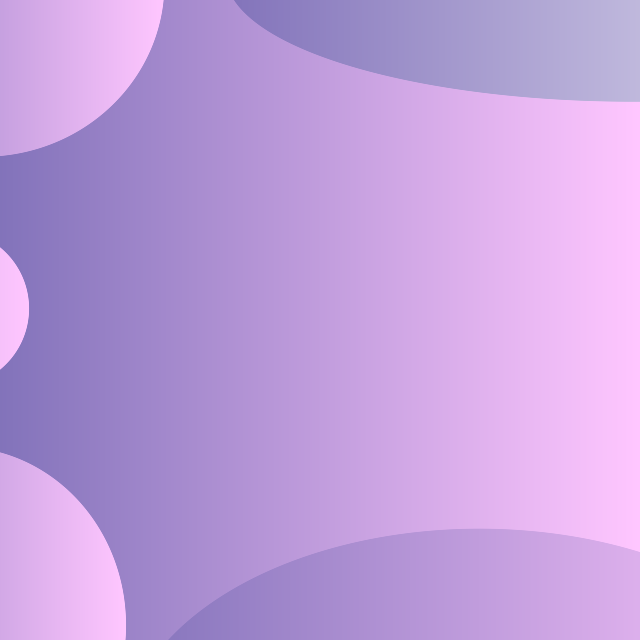
This background is drawn by a Shadertoy shader. Its source:

```glsl
// Soft abstract backdrop: a violet-to-pink horizontal gradient framed by
// large ellipses that enter from the edges. Each ellipse is an approximate
// distance function filled with its own horizontal gradient.

#define VIOLET vec3(0.510, 0.450, 0.730)
#define PINK   vec3(1.000, 0.778, 1.000)
#define MIST   vec3(0.750, 0.722, 0.865)
#define EDGE_PIXELS 1.0

// Approximate signed distance to an axis-aligned ellipse.
float ellipseDistance(vec2 p, vec2 center, vec2 radii) {
    vec2 q = (p - center) / radii;
    float k = length(q);
    return k * (k - 1.0) / max(length(q / radii), 1e-4);
}

// Horizontal blend between two colours over span.x .. span.y.
vec3 ramp(float x, vec2 span, vec3 startColor, vec3 endColor) {
    float t = clamp((x - span.x) / (span.y - span.x), 0.0, 1.0);
    return mix(startColor, endColor, t);
}

// Paint a gradient-filled ellipse over the current colour.
void paintEllipse(inout vec3 color, vec2 p, vec2 center, vec2 radii,
                  vec2 span, vec3 endColor) {
    float halfEdge = 0.5 * EDGE_PIXELS / min(iResolution.x, iResolution.y);
    float d = ellipseDistance(p, center, radii);
    float coverage = 1.0 - smoothstep(-halfEdge, halfEdge, d);
    color = mix(color, ramp(p.x, span, VIOLET, endColor), coverage);
}

void mainImage(out vec4 fragColor, in vec2 fragCoord) {
    vec2 p = fragCoord / iResolution.xy;

    // Backdrop
    vec3 color = ramp(p.x, vec2(0.0, 1.0), VIOLET, PINK);

    // Left side: upper corner, middle bump, lower corner
    paintEllipse(color, p, vec2(-0.026, 1.026), vec2(0.283, 0.271), vec2(-0.309, 0.257), PINK);
    paintEllipse(color, p, vec2(-0.078, 0.518), vec2(0.1235), vec2(-0.6, 0.046), PINK);
    paintEllipse(color, p, vec2(-0.065, 0.023), vec2(0.262, 0.279), vec2(-0.35, 0.197), PINK);

    // Right side: misty upper sweep and lower hill
    paintEllipse(color, p, vec2(0.990, 1.039), vec2(0.637, 0.198), vec2(0.353, 1.0), MIST);
    paintEllipse(color, p, vec2(0.749, -0.171), vec2(0.560, 0.345), vec2(0.189, 1.309), PINK);

    fragColor = vec4(color, 1.0);
}
```
